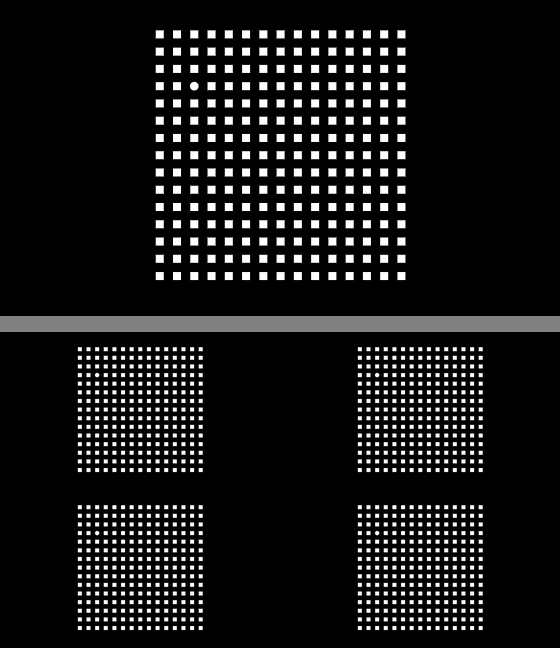
Top: one tile. Bottom: repeated 2 by 2.
This pattern is drawn by a WebGL 2 fragment shader. Its source:

```glsl
#version 300 es
precision highp float;
// A 15 by 15 grid of small white squares on black, one of them replaced by a disc.

uniform vec2 u_resolution;
out vec4 fragColor;

float boxDistance(vec2 p, float halfSize) {
  vec2 d = abs(p) - halfSize;
  return length(max(d, 0.0)) + min(max(d.x, d.y), 0.0);
}

void main() {
  // Canvas heights, measured from the middle of the grid
  float pixel = 1.0 / u_resolution.y;
  vec2 p = (gl_FragCoord.xy - 0.5 * u_resolution) * pixel - vec2(0.0019, 0.0088);

  // Nearest cell, limited to seven on each side of the middle one;
  // the black margin closes the tile on all four edges
  float pitch = 0.05463;
  vec2 cell = clamp(round(p / pitch), -7.0, 7.0);
  vec2 local = p - cell * pitch;

  // Square everywhere except for the single disc
  bool isDisc = distance(cell, vec2(-5.0, 4.0)) < 0.5;
  float shape = isDisc ? length(local) - 0.0137 : boxDistance(local, 0.0127);

  // Smooth edge one pixel wide
  float coverage = clamp(0.5 - shape / pixel, 0.0, 1.0);
  fragColor = vec4(mix(vec3(0.0), vec3(0.995), coverage), 1.0);
}
```
